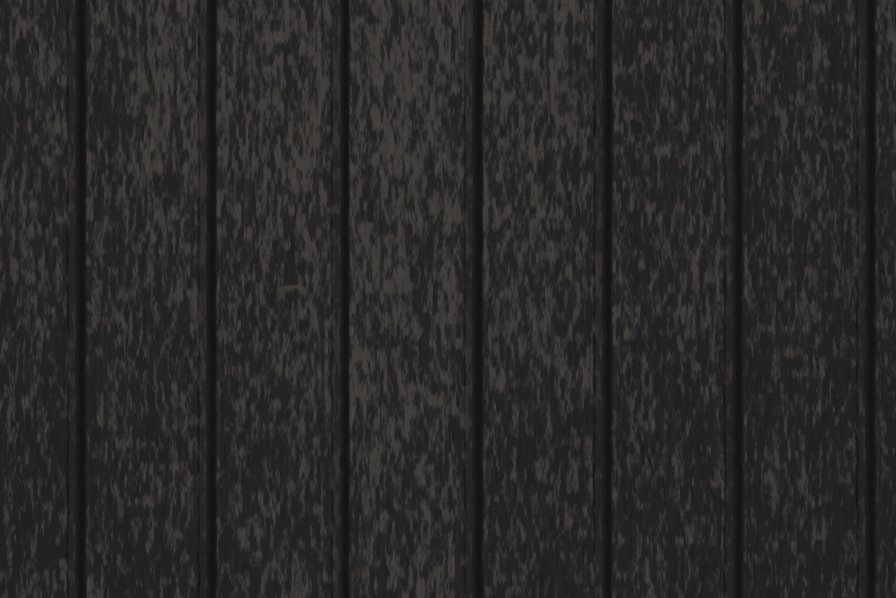
Reproduce this texture procedurally as a Shadertoy shader.

```glsl
// Dark weathered vertical boards: seven uneven grooves with bevelled lips,
// fine vertically stretched noise for pale worn grain, soft stains and one knot.
// Lengths are fractions of the canvas width.

float hash(vec2 p) {
    vec3 q = fract(p.xyx * 0.1031);
    q += dot(q, q.yzx + 33.33);
    return fract((q.x + q.y) * q.z);
}

float noise(vec2 p) {
    vec2 i = floor(p), f = fract(p);
    f = f * f * (3.0 - 2.0 * f);
    return mix(mix(hash(i), hash(i + vec2(1, 0)), f.x),
               mix(hash(i + vec2(0, 1)), hash(i + vec2(1, 1)), f.x), f.y);
}

float fbm(vec2 p) {
    float sum = 0.0, amp = 0.53;
    for (int i = 0; i < 3; i++) {
        sum += amp * noise(p);
        p = p * 2.03 + 17.3;
        amp *= 0.55;
    }
    return sum;
}

// Soft line of the given half width around zero
float band(float d, float halfWidth, float soft) {
    return 1.0 - smoothstep(halfWidth - soft, halfWidth + soft, abs(d));
}

void mainImage(out vec4 fragColor, in vec2 fragCoord) {
    vec2 p = fragCoord / iResolution.x;
    float height = fragCoord.y / iResolution.y;
    float soft = max(0.0011, 0.7 / iResolution.x);

    // Signed distance to the nearest groove, slightly irregular
    float seam = floor((p.x - 0.0924) / 0.147 + 0.5);
    float seed = hash(vec2(seam + 11.0, 4.0));
    float d = p.x - 0.0924 - seam * 0.147 + 0.004 * seed;
    d += 0.0012 * (noise(vec2(seam * 9.0, p.y * 45.0)) - 0.5);
    float board = seam + step(0.0, d);

    // Grain coordinates differ on each board and waver along its length
    vec2 grain = p + vec2(board * 0.37, board * 2.7 + 3.0);
    grain.x += 0.004 * (noise(grain * vec2(40.0, 22.0)) - 0.5);

    // Wear is strongest near the top and on the boards left of centre
    float offCentre = (p.x - 0.36) / 0.25;
    float wear = 0.45 * exp(-offCentre * offCentre) + 0.38 * smoothstep(0.1, 0.95, height);
    wear += 0.7 * (fbm(grain * vec2(32.0, 6.0)) - 0.5);
    wear += 0.15 * (hash(vec2(board + 5.0, 8.0)) - 0.5);

    // Knot: pale crescent around a dark eye, with a dark patch below
    vec2 k = p - vec2(0.327, 0.338);
    k += 0.006 * (vec2(noise(p * 130.0), noise(p * 130.0 + 40.0)) - 0.5);
    float knotRadius = length(k * vec2(0.8, 1.2));
    float crescent = band(knotRadius - 0.011, 0.0028, 0.0015) * smoothstep(-0.008, 0.002, k.y - 0.3 * k.x);
    vec2 patchPos = (k - vec2(0.012, -0.042)) / vec2(0.018, 0.03);
    wear -= 0.7 * exp(-dot(patchPos, patchPos));

    // Pale flecks in fine fibres, with gradual tones between dark and worn
    float fleckNoise = fbm(grain * vec2(250.0, 78.0));
    float streak = fbm(grain * vec2(130.0, 17.0)) - 0.49;
    float fleck = smoothstep(-0.19, 0.25, fleckNoise + 0.35 * streak - 0.635 + 0.24 * wear);
    float fibre = noise(grain * vec2(420.0, 60.0)) - 0.5;
    vec3 color = mix(vec3(0.139, 0.134, 0.137), vec3(0.252, 0.239, 0.229), fleck);
    color += 0.024 * fibre + 0.01 * (wear - 0.4);
    color = mix(color, vec3(0.12, 0.115, 0.115), 0.7 * band(knotRadius, 0.007, 0.002));
    color = mix(color, vec3(0.26, 0.245, 0.23), 0.85 * crescent);

    // Cool stains in the unworn areas
    float stain = smoothstep(0.48, 0.7, fbm(p * vec2(13.0, 6.0) + 7.0)) * (1.0 - height);
    color = mix(color, vec3(0.122, 0.128, 0.138), 0.6 * stain * (1.0 - fleck));

    // Bevel on the left of each groove: brown lip and thin scored line
    float lipWear = noise(vec2(seam * 7.0 + 3.0, p.y * 90.0));
    color = mix(color, vec3(0.165, 0.152, 0.143), 0.45 * band(d + 0.009, 0.005, 0.002));
    color *= 1.0 - (0.12 + 0.28 * lipWear) * band(d + 0.0145, 0.0012, soft);
    color += vec3(0.038, 0.034, 0.03) * lipWear * band(d - 0.0085, 0.0013, soft);

    // Groove with a dark core nearer its right edge
    float grooveHalf = mix(0.004, 0.0064, hash(vec2(seam + 21.0, 2.0)));
    color *= 1.0 - 0.1 * exp(-abs(d) * 130.0);
    vec3 grooveColor = mix(vec3(0.112, 0.109, 0.109), vec3(0.077, 0.079, 0.083),
                           band(d - 0.001, grooveHalf * 0.55, 0.0018));
    grooveColor += 0.02 * (fleckNoise - 0.5);
    color = mix(color, grooveColor, band(d, grooveHalf, soft));

    fragColor = vec4(color, 1.0);
}
```
